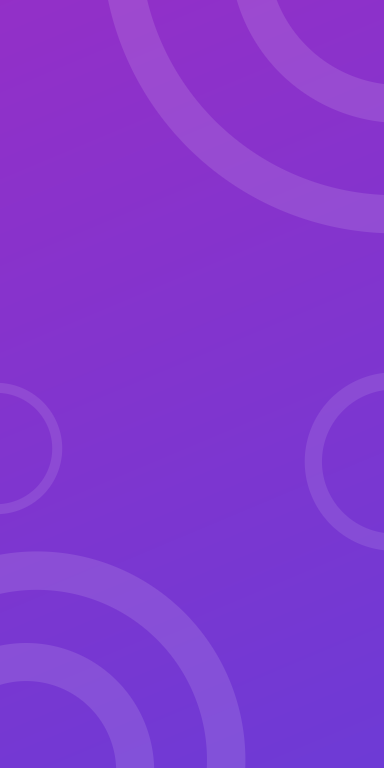
Write a Shadertoy shader that draws this background.

```glsl
const vec3 MAGENTA_VIOLET = vec3(0.576, 0.186, 0.782);
const vec3 BLUE_VIOLET = vec3(0.430, 0.228, 0.836);
const vec2 GRADIENT_DIRECTION = vec2(0.387, -0.922);
const float LARGE_RING_OPACITY = 0.12;
const float SMALL_RING_OPACITY = 0.105;
const float LARGE_RING_HALF_WIDTH = 0.04;
const int RING_COUNT = 6;

// Centre x, centre y, middle radius, half width; all in canvas widths
const vec4 RINGS[RING_COUNT] = vec4[RING_COUNT](
    vec4( 1.029,  2.156, 0.714, 0.0497),
    vec4( 1.044,  2.125, 0.396, 0.0493),
    vec4(-0.009,  0.832, 0.158, 0.0130),
    vec4( 1.026,  0.798, 0.210, 0.0224),
    vec4( 0.096,  0.021, 0.493, 0.0500),
    vec4( 0.068, -0.008, 0.284, 0.0495)
);

float ringDistance(vec2 p, vec4 ring) {
    return abs(length(p - ring.xy) - ring.z) - ring.w;
}

// Diagonal blend that spans the canvas from corner to corner
vec3 backgroundGradient(vec2 p, vec2 size) {
    float span = dot(size, abs(GRADIENT_DIRECTION));
    float t = dot(p - 0.5 * size, GRADIENT_DIRECTION) / span + 0.5;
    return mix(MAGENTA_VIOLET, BLUE_VIOLET, clamp(t, 0.0, 1.0));
}

void mainImage(out vec4 fragColor, in vec2 fragCoord) {
    float pixel = 1.0 / iResolution.x;
    vec2 p = fragCoord * pixel;
    vec2 size = iResolution.xy * pixel;
    vec3 color = backgroundGradient(p, size);

    // Translucent white rings
    for (int i = 0; i < RING_COUNT; i++) {
        float coverage = clamp(0.5 - ringDistance(p, RINGS[i]) / pixel, 0.0, 1.0);
        float opacity = RINGS[i].w > LARGE_RING_HALF_WIDTH
            ? LARGE_RING_OPACITY : SMALL_RING_OPACITY;
        color = mix(color, vec3(1.0), coverage * opacity);
    }

    fragColor = vec4(color, 1.0);
}
```
